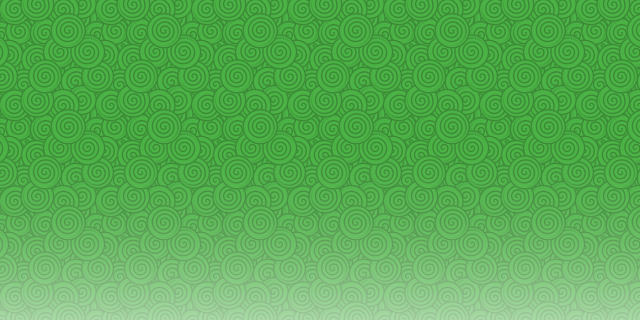
This pattern is drawn by a WebGL 2 fragment shader. Its source:

```glsl
#version 300 es
precision highp float;

// Overlapping spiral discs on a repeating tile, fading to pale at the bottom.
// Two staggered, jittered lattices give the discs; the highest-ranked disc
// covering a point supplies its spiral, and its rim outlines it.

#define CELL 0.075        // lattice step, in canvas heights
#define TILE 4.0          // cells per repeat
#define RADIUS_MIN 0.036
#define RADIUS_MAX 0.054
#define JITTER 0.42
#define ARM_GAP 0.0128    // distance between spiral turns
#define LINE_WIDTH 0.0043
#define RIM_MARGIN 0.0085 // clear band between spiral and rim
#define SOFTNESS 0.7      // edge smoothing, in output samples
#define FADE_HEIGHT 0.6
#define FADE_AMOUNT 0.52

uniform vec2 u_resolution;
out vec4 fragColor;

const float TAU = 6.2831853;
const vec3 LEAF_GREEN = vec3(0.293, 0.698, 0.27);
const vec3 LINE_GREEN = vec3(0.232, 0.535, 0.212);

struct Disc {
    vec2 offset;   // from the disc centre to the point
    float radius;
    float rank;    // higher ranks lie on top
    float turn;    // rotation of the spiral
};

vec3 hash3(vec3 p) {
    p = fract(p * vec3(0.1031, 0.1030, 0.0973) + 0.137);
    p += dot(p, p.yxz + 33.33);
    return fract((p.xxy + p.yxx) * p.zyx);
}

// Layer 0 is a backing of wide discs, layer 1 the varied discs in front.
Disc discAt(vec2 point, vec2 neighbour, float layer) {
    vec2 shifted = point / CELL + 0.5 * layer;
    vec2 cell = floor(shifted) + neighbour;
    vec3 random = hash3(vec3(mod(cell, TILE), layer * 7.0 + 3.0));
    vec2 centre = cell + 0.5 + JITTER * (random.xy - 0.5);
    centre.x += 0.5 * mod(cell.y, 2.0);

    Disc disc;
    disc.offset = (shifted - centre) * CELL;
    float size = mix(0.9 + 0.1 * random.z, random.z, layer);
    disc.radius = mix(RADIUS_MIN, RADIUS_MAX, size);
    disc.rank = layer * 2.0 + random.z;
    disc.turn = random.x;
    return disc;
}

// Ink coverage at a given distance from the middle of a line.
float stroke(float dist, float pixel) {
    float halfWidth = 0.5 * LINE_WIDTH;
    float blur = SOFTNESS * pixel;
    return 1.0 - smoothstep(halfWidth - blur, halfWidth + blur, abs(dist));
}

// The arm stops short of the rim so that the two never merge.
float spiralInk(Disc disc, float pixel) {
    float dist = length(disc.offset);
    float angle = atan(disc.offset.y, disc.offset.x) / TAU;
    float arm = (fract(dist / ARM_GAP + angle + disc.turn) - 0.5) * ARM_GAP;
    float armRadius = dist - arm;
    float reach = disc.radius - RIM_MARGIN;
    float armInk = stroke(arm, pixel) * (1.0 - smoothstep(reach - pixel, reach + pixel, armRadius));
    return max(armInk, stroke(dist - disc.radius, pixel));
}

float discPattern(vec2 point, float pixel) {
    // Find the topmost disc that contains the point.
    Disc top = Disc(vec2(0.0), RADIUS_MAX, -1.0, 0.0);
    for (int layer = 0; layer < 2; layer++)
    for (int y = -1; y <= 1; y++)
    for (int x = -2; x <= 1; x++) {
        Disc disc = discAt(point, vec2(x, y), float(layer));
        if (length(disc.offset) < disc.radius && disc.rank > top.rank) top = disc;
    }
    float ink = top.rank < 0.0 ? 0.0 : spiralInk(top, pixel);

    // Add the outer half of the rims of discs lying above it.
    for (int layer = 0; layer < 2; layer++)
    for (int y = -1; y <= 1; y++)
    for (int x = -2; x <= 1; x++) {
        Disc disc = discAt(point, vec2(x, y), float(layer));
        float rim = stroke(length(disc.offset) - disc.radius, pixel);
        if (disc.rank > top.rank) ink = max(ink, rim);
    }
    return ink;
}

void main() {
    vec2 point = gl_FragCoord.xy / u_resolution.y;
    float pixel = 1.0 / u_resolution.y;
    vec3 color = mix(LEAF_GREEN, LINE_GREEN, discPattern(point, pixel));

    // Pale haze rising from the bottom edge.
    float haze = max(1.0 - point.y / FADE_HEIGHT, 0.0);
    color = mix(color, vec3(1.0), FADE_AMOUNT * haze * haze);
    fragColor = vec4(color, 1.0);
}
```
